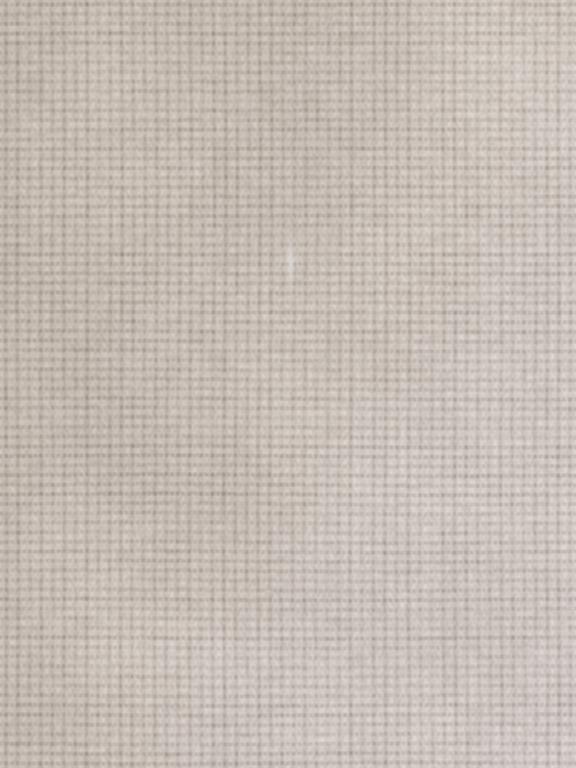
A Shadertoy shader for this texture:

```glsl
// Pale greige woven cloth with a fine, slightly irregular grid of darker threads.

const vec2 CELLS = vec2(50.0, 80.0);          // repeats across and down
const vec3 THREAD_DARK = vec3(0.650, 0.608, 0.572);
const vec3 THREAD_LIGHT = vec3(0.868, 0.838, 0.812);
const vec3 SCUFF = vec3(0.88, 0.87, 0.86);

// Integer hash giving two values in 0..1
vec2 hash2(vec2 cell) {
    uvec2 q = uvec2(ivec2(cell) + 4096);
    uint n = q.x * 1597u + q.y * 51749u;
    n = (n ^ (n >> 15)) * 73133u;
    n = (n ^ (n >> 13)) * 92821u;
    n ^= n >> 16;
    return vec2(n & 1023u, (n >> 10) & 1023u) / 1023.0;
}

float cornerSlope(vec2 cell, vec2 offset) {
    float angle = 6.2832 * hash2(cell).x;
    return dot(vec2(cos(angle), sin(angle)), offset);
}

// Gradient noise, roughly -0.7..0.7
float gradientNoise(vec2 p) {
    vec2 i = floor(p), f = p - i;
    vec2 u = f * f * f * (f * (f * 6.0 - 15.0) + 10.0);
    vec2 e = vec2(1.0, 0.0);
    float low = mix(cornerSlope(i, f), cornerSlope(i + e, f - e), u.x);
    float high = mix(cornerSlope(i + e.yx, f - e.yx), cornerSlope(i + 1.0, f - 1.0), u.x);
    return mix(low, high, u.y);
}

// Soft thread line in the middle of every unit interval
float threadLine(float x, float halfWidth, float pixel) {
    float d = abs(fract(x) - 0.5);
    float blur = 0.09 + 0.5 * pixel;
    return 1.0 - smoothstep(halfWidth - blur, halfWidth + blur, d);
}

// Strength differs from line to line and drifts along each one
float threadStrength(float x, float along, float seed) {
    float id = floor(x);
    float drift = gradientNoise(vec2(id * 7.31 + seed, along * 0.3));
    return 0.7 + 0.5 * hash2(vec2(id, seed)).x + 0.6 * drift;
}

// Fine ripple that fades when it becomes smaller than a few pixels
float ripple(float x, float frequency, float pixel) {
    float fade = 1.0 - smoothstep(0.3, 0.5, frequency * pixel);
    return fade * cos(6.2832 * frequency * x);
}

// Upright blemish with soft ends
float scuffMark(vec2 uv, vec2 center, vec2 radius) {
    vec2 d = (uv - center) / radius;
    return exp(-dot(d, d));
}

void mainImage(out vec4 fragColor, in vec2 fragCoord) {
    vec2 uv = fragCoord / iResolution.xy;
    vec2 pixel = CELLS / iResolution.xy;

    // Slow, slight wander of the threads
    vec2 weave = uv * CELLS;
    weave += 0.25 * vec2(gradientNoise(uv * vec2(3.0, 2.0) + 3.0),
                         gradientNoise(uv * vec2(2.0, 3.0) + 31.0));

    // Grid of darker threads, the level ones broken into dashes
    float upright = threadLine(weave.x, 0.16, pixel.x)
                  * threadStrength(weave.x, weave.y, 11.0);
    float level = threadLine(weave.y, 0.20, pixel.y)
                * threadStrength(weave.y, weave.x, 47.0);
    level *= 0.85 + 0.25 * ripple(weave.x, 2.0, pixel.x);

    // Upright stitches, grain and uneven yarn
    float stitch = ripple(weave.x, 2.0, pixel.x) * (0.6 + 0.4 * ripple(weave.y, 1.0, pixel.y));
    float grain = gradientNoise(weave * vec2(3.1, 1.9) + 17.0);
    float yarn = gradientNoise(weave * vec2(0.5, 0.9) + 120.0);

    // Broad shading, darker at the left and paler at the lower right
    float patches = gradientNoise(uv * vec2(3.0, 4.0) + 8.0)
                  + 0.5 * gradientNoise(uv * vec2(8.0, 10.0) + 40.0);
    float falloff = 0.24 * (uv.x - 0.5) - 0.10 * (uv.y - 0.5);

    float tone = 0.74 - 0.27 * upright - 0.30 * level;
    tone += 0.05 * stitch + 0.24 * grain + 0.13 * yarn;
    tone += 0.15 * patches + falloff;
    vec3 color = mix(THREAD_DARK, THREAD_LIGHT, clamp(tone, -0.15, 1.15));

    // Warm light at the upper left, cooler toward the lower right
    color += (uv.x - uv.y) * vec3(-0.002, 0.0, 0.012);

    // Pale rubbed streak and a tiny fleck
    float streak = scuffMark(uv, vec2(0.505, 0.657), vec2(0.006, 0.028));
    float fleck = scuffMark(uv, vec2(0.467, 0.230), vec2(0.004, 0.003));
    color = mix(color, SCUFF, 0.65 * streak + 0.6 * fleck);

    fragColor = vec4(color, 1.0);
}
```
